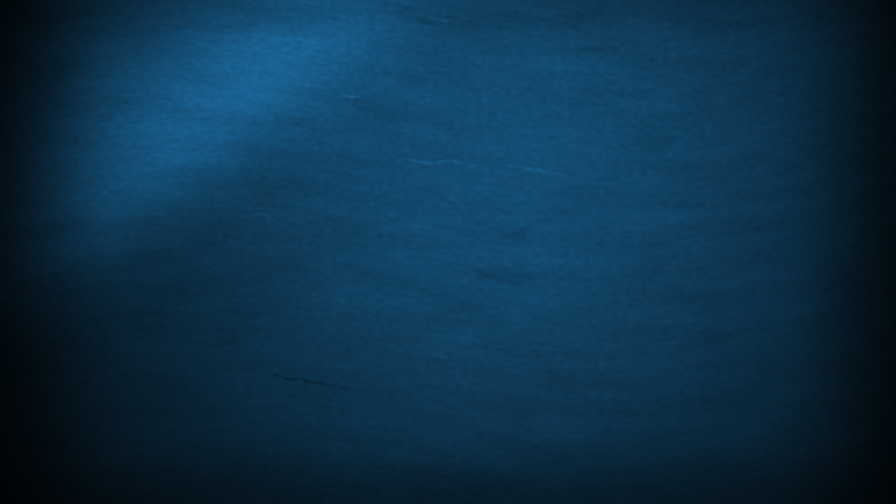
A Shadertoy shader for this background:

```glsl
// A dark blue, softly lit surface with faint wind-combed streaks.
// A wide ambient pool and a diagonal beam are dimmed by a vignette, then
// textured with stretched gradient noise and a few thin wavy creases.

const vec3  TINT          = vec3(0.168, 0.665, 1.0);
const vec2  POOL_CENTER   = vec2(0.98, 0.70);   // in canvas heights
const vec2  POOL_SIZE     = vec2(0.88, 0.88);
const float POOL_LIGHT    = 0.445;
const vec2  BEAM_CENTER   = vec2(0.42, 0.79);
const vec2  BEAM_DIR      = vec2(0.8, 0.6);
const float BEAM_LENGTH   = 0.54;
const float BEAM_SOFT_TOP = 0.24;
const float BEAM_SOFT_LOW = 0.13;
const float BEAM_LIGHT    = 0.26;
const vec2  STREAK_SCALE  = vec2(5.0, 24.0);
const float STREAK_AMOUNT = 0.19;
const float RIDGE_AMOUNT  = 0.11;
const float GRAIN_AMOUNT  = 0.12;
const float CREASE_WIDTH  = 0.0028;

// Each crease: center x, center y, half length, signed strength
const int CREASE_COUNT = 7;
const vec4 CREASES[CREASE_COUNT] = vec4[](
    vec4(0.69, 0.81, 0.030, 0.36), vec4(0.88, 0.965, 0.060, 0.22),
    vec4(0.54, 0.567, 0.040, 0.34), vec4(0.87, 0.678, 0.060, 0.26),
    vec4(1.05, 0.665, 0.060, 0.28), vec4(0.60, 0.245, 0.120, -0.30),
    vec4(1.00, 0.300, 0.060, -0.14));

vec2 hashGradient(vec2 cell) {
    vec3 h = fract(vec3(cell.xyx) * vec3(0.1031, 0.1030, 0.0973));
    h += dot(h, h.yzx + 33.33);
    return 2.0 * fract((h.xx + h.yz) * h.zy) - 1.0;
}

float gradientNoise(vec2 p) {
    vec2 i = floor(p), f = p - i;
    vec2 u = f * f * f * (f * (f * 6.0 - 15.0) + 10.0);
    vec2 e = vec2(0.0, 1.0);
    float low  = mix(dot(hashGradient(i), f),
                     dot(hashGradient(i + e.yx), f - e.yx), u.x);
    float high = mix(dot(hashGradient(i + e.xy), f - e.xy),
                     dot(hashGradient(i + e.yy), f - e.yy), u.x);
    return mix(low, high, u.y);
}

float streaks(vec2 p) {
    float sum = 0.0, amplitude = 0.5;
    for (int octave = 0; octave < 4; octave++) {
        sum += amplitude * gradientNoise(p);
        p = p * 2.03 + vec2(17.3, 9.1);
        amplitude *= 0.68;
    }
    return sum;
}

// Thin broken lines where stretched noise crosses zero
float ridges(vec2 p) {
    float line = gradientNoise(p * vec2(7.0, 21.0) + 41.7);
    float gate = smoothstep(0.05, 0.35, gradientNoise(p * vec2(9.0, 17.0) + 5.3));
    float tone = gradientNoise(p * vec2(4.0, 7.0) + 11.9);
    return exp(-18.0 * abs(line)) * gate * sign(tone) * smoothstep(0.0, 0.15, abs(tone));
}

float gaussian(float x) { return exp(-x * x); }

float lighting(vec2 p) {
    vec2 pool = (p - POOL_CENTER) / POOL_SIZE;
    vec2 offset = p - BEAM_CENTER;
    float along  = dot(offset, BEAM_DIR);
    float across = dot(offset, vec2(-BEAM_DIR.y, BEAM_DIR.x));
    float softness = across > 0.0 ? BEAM_SOFT_TOP : BEAM_SOFT_LOW;
    float beam = gaussian(along / BEAM_LENGTH) * gaussian(across / softness);
    return POOL_LIGHT * exp(-dot(pool, pool)) + BEAM_LIGHT * beam;
}

float vignette(vec2 p, float aspect) {
    float side   = smoothstep(-0.10, 0.25, min(p.x, aspect - p.x));
    float top    = smoothstep(0.0, 0.12, 1.0 - p.y);
    float bottom = smoothstep(0.0, 0.15, p.y);
    return mix(0.22, 1.0, side) * mix(0.86, 1.0, top) * mix(0.72, 1.0, bottom);
}

float creases(vec2 p, float pixel) {
    float sum = 0.0;
    float wobble = 0.014 * gradientNoise(p * vec2(24.0, 12.0));
    float breakup = max(0.0, 0.7 + 1.6 * gradientNoise(p * vec2(55.0, 40.0)));
    float width = max(CREASE_WIDTH, pixel);
    for (int i = 0; i < CREASE_COUNT; i++) {
        vec4 c = CREASES[i];
        vec2 d = p - c.xy;
        float slope = c.x > 0.8 && c.x < 0.9 ? -0.08 : -0.18;
        float line = gaussian((d.y - slope * d.x + wobble) / width);
        sum += c.w * line * gaussian(d.x / c.z) * breakup;
    }
    return sum;
}

void mainImage(out vec4 fragColor, in vec2 fragCoord) {
    vec2 p = fragCoord / iResolution.y;
    float aspect = iResolution.x / iResolution.y;

    // Bend the streaks: rising at the left, falling through the middle
    vec2 flow = vec2(p.x, p.y - 0.038 * sin(3.9 * p.x));
    float relief = STREAK_AMOUNT * streaks(flow * STREAK_SCALE)
                 + RIDGE_AMOUNT * ridges(flow)
                 + GRAIN_AMOUNT * gradientNoise(flow * vec2(70.0, 115.0));

    float light = lighting(p) * vignette(p, aspect);
    light *= 1.0 + relief + creases(p, 0.7 / iResolution.y);
    fragColor = vec4(clamp(TINT * light, 0.0, 1.0), 1.0);
}
```
